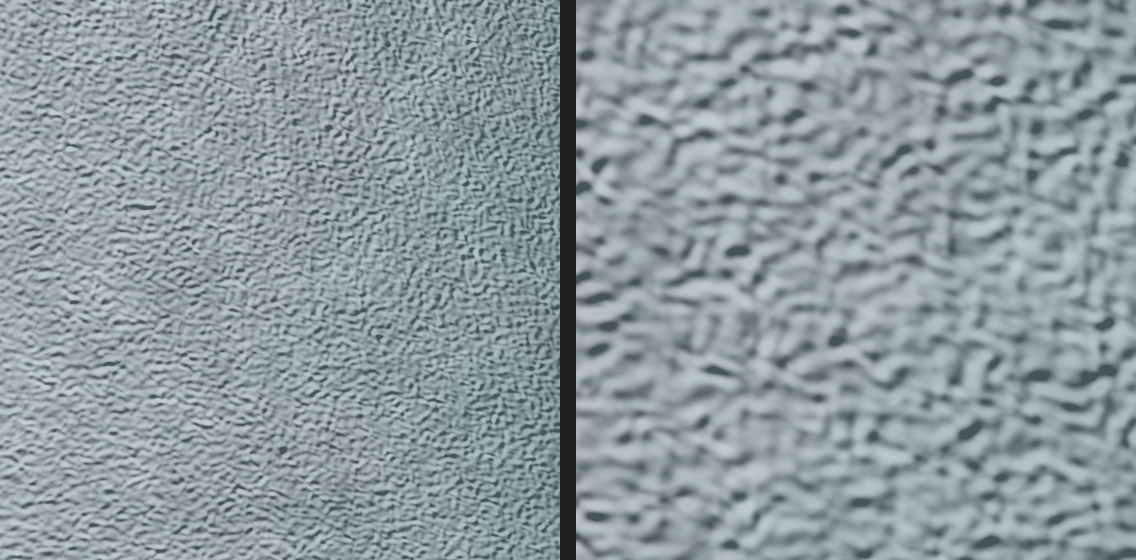
Left: the whole. Right: its middle third, enlarged.
Reproduce this texture procedurally as a Shadertoy shader.

```glsl
float hash(vec2 cell) {
    return fract(sin(dot(cell, vec2(127.1, 311.7))) * 43758.5453);
}

float cornerRamp(vec2 cell, vec2 offset) {
    float angle = 6.28318 * hash(cell);
    return dot(vec2(cos(angle), sin(angle)), offset);
}

// Gradient noise, roughly -0.7 to 0.7
float noise(vec2 p) {
    vec2 i = floor(p), f = fract(p);
    vec2 s = f * f * f * (f * (f * 6.0 - 15.0) + 10.0);
    vec2 e = vec2(0.0, 1.0);
    return mix(mix(cornerRamp(i, f), cornerRamp(i + e.yx, f - e.yx), s.x),
               mix(cornerRamp(i + e, f - e), cornerRamp(i + 1.0, f - 1.0), s.x), s.y);
}

// Wrinkled surface: two turned layers of folds and fine creases on a bent sheet
float height(vec2 p) {
    p += 0.55 * vec2(noise(p * 0.4 + 17.0), noise(p * 0.4 + 53.0));
    vec2 turned = mat2(0.88, 0.47, -0.47, 0.88) * p;
    return noise(p) + 0.6 * noise(turned * 1.2 + 31.0) + 0.16 * noise(turned.yx * 2.1 + 71.0);
}

void mainImage(out vec4 fragColor, in vec2 fragCoord) {
    vec2 uv = fragCoord / iResolution.xy;

    // Folds run long and level at lower left, short and mixed at upper right
    float turn = smoothstep(0.35, 1.6, uv.x + 0.75 * uv.y);
    vec2 p = vec2(uv.x * (52.0 + 14.0 * uv.x + 18.0 * uv.y),
                  uv.y * 95.0 - uv.x * 9.0 * (1.0 - uv.y));

    // Relief lit from above, swinging to the upper left
    vec2 light = normalize(mix(vec2(-0.08, 1.0), vec2(-0.75, 0.75), turn)) * 0.34;
    float relief = height(p - light) - height(p + light);
    relief *= 1.0 + 0.7 * noise(p * 0.3 + 5.0);
    relief -= 0.5 * relief * relief;

    // Broad shading: pale left side, darker right edge, faint blotches
    float patches = noise(uv * 5.0 + 9.0);
    float blotches = noise(p * 0.12 + 41.0) + noise(p * 0.3 + 83.0);
    float shade = 0.625 - 0.085 * uv.x - 0.03 * smoothstep(0.75, 1.0, uv.x);
    shade += 0.03 * patches + 0.05 * blotches;
    float contrast = 0.25 + 0.03 * uv.x - 0.04 * patches;
    float tone = clamp(shade + contrast * relief, 0.28, 0.86);

    // Blue-grey, with a faint teal cast toward the right
    vec3 color = tone + vec3(0.0, 0.045, 0.078);
    float teal = smoothstep(0.5, 1.1, uv.x + 0.35 * noise(uv * 4.0 + 3.0) - 0.1 * uv.y);
    color += teal * vec3(-0.025, 0.012, 0.0);

    fragColor = vec4(color, 1.0);
}
```
